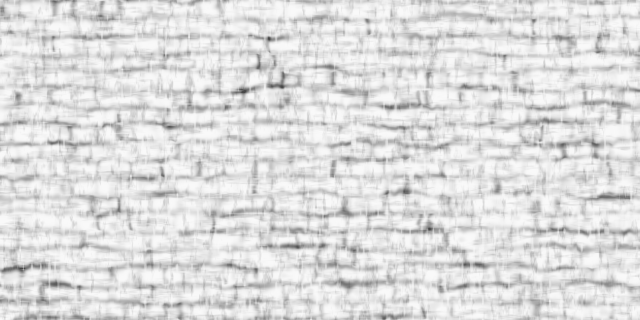
A Shadertoy shader for this texture map:

```glsl
// Pale, weathered masonry: 18 courses of small stones with soft, broken grey joints.

const float COURSES = 18.0;         // rows over the canvas height
const float JOINTS_PER_UNIT = 16.0; // upright joint slots per canvas height

float hash(vec2 p) {
    vec3 q = fract(vec3(p.xyx) * 0.1031);
    q += dot(q, q.yzx + 33.33);
    return fract((q.x + q.y) * q.z);
}

float noise(vec2 p) {
    vec2 cell = floor(p);
    vec2 f = fract(p);
    f = f * f * (3.0 - 2.0 * f);
    float low = mix(hash(cell), hash(cell + vec2(1, 0)), f.x);
    float high = mix(hash(cell + vec2(0, 1)), hash(cell + vec2(1, 1)), f.x);
    return mix(low, high, f.y);
}

float fbm(vec2 p) {
    float sum = 0.0;
    float weight = 0.5;
    for (int octave = 0; octave < 3; octave++) {
        sum += weight * noise(p);
        p = p * 2.03 + 17.7;
        weight *= 0.5;
    }
    return sum / 0.875;
}

float softLine(float d, float width) {
    return exp(-0.5 * d * d / (width * width));
}

// Long horizontal joints: each wanders, thins and darkens along its length
float bedJoints(vec2 p, float courses) {
    float y = p.y * courses;
    float id = floor(y + 0.5);
    float wander = noise(vec2(p.x * 7.0, id * 17.3)) - 0.5;
    wander += 0.6 * (noise(vec2(p.x * 17.0, id * 9.1)) - 0.5);
    float n = noise(vec2(p.x * 8.0 + id * 3.7, id * 7.3));
    float patchy = 0.35 + 1.2 * noise(vec2(p.x * 24.0, id * 5.9));
    float width = mix(0.09, 0.15, noise(vec2(p.x * 12.0, id * 23.1)));
    float strength = (0.09 + 0.36 * n * n) * patchy;
    return strength * softLine(y - id - 0.38 * wander, width);
}

// Short upright joints: jittered in every course, soft and mostly faint
float headJoints(vec2 p, float courses, float density) {
    float y = p.y * courses;
    float row = floor(y);
    float x = p.x * density + hash(vec2(row, 4.0));
    float bend = 0.22 * (noise(vec2(p.x * 10.0, y * 1.1)) - 0.5);
    float dark = 0.0;
    for (int k = -1; k <= 1; k++) {
        float slot = floor(x) + float(k);
        vec2 id = vec2(slot + 40.0, row + 11.0);
        float centre = slot + 0.5 + 0.9 * (hash(id) - 0.5);
        float chance = hash(id + 71.3);
        float width = mix(0.07, 0.14, hash(id + 29.7));
        float strength = 0.03 + 0.27 * chance * chance * chance;
        dark += strength * softLine(x - centre + bend, width);
    }
    float ends = smoothstep(0.0, 0.12, fract(y)) * smoothstep(1.0, 0.88, fract(y));
    float broken = smoothstep(0.2, 0.75, noise(vec2(p.x * 34.0, y * 2.3)));
    return dark * ends * (0.35 + 0.9 * broken);
}

// Short fine streaks running both ways, and small smudges
float surfaceGrain(vec2 p) {
    float along = fbm(vec2(p.x * 18.0, p.y * 80.0));
    float upright = fbm(vec2(p.x * 80.0, p.y * 30.0) + 31.0);
    float smudge = noise(p * vec2(34.0, 44.0) + 53.0);
    float streaks = 0.12 * smoothstep(0.48, 0.9, along);
    streaks += 0.14 * smoothstep(0.5, 0.9, upright);
    return streaks + 0.07 * smoothstep(0.5, 1.0, smudge);
}

// Thin pale scratches which cut through the joints
float scratches(vec2 p) {
    float upright = noise(vec2(p.x * 110.0, p.y * 36.0) + 83.0);
    float along = noise(vec2(p.x * 28.0, p.y * 120.0) + 61.0);
    return 0.5 * smoothstep(0.6, 0.95, upright) + 0.35 * smoothstep(0.65, 0.95, along);
}

void mainImage(out vec4 fragColor, in vec2 fragCoord) {
    vec2 p = fragCoord / iResolution.y;

    // Slightly ragged joint edges
    vec2 ragged = vec2(noise(p * vec2(40.0, 50.0)), noise(p * vec2(60.0, 30.0) + 9.0)) - 0.5;
    vec2 q = p + ragged * vec2(0.006, 0.008);

    float dark = bedJoints(q, COURSES) + headJoints(q, COURSES, JOINTS_PER_UNIT);
    dark += surfaceGrain(p);
    dark *= 1.0 - scratches(p);

    float tone = clamp(0.975 - dark, 0.28, 0.975);
    fragColor = vec4(vec3(tone), 1.0);
}
```
